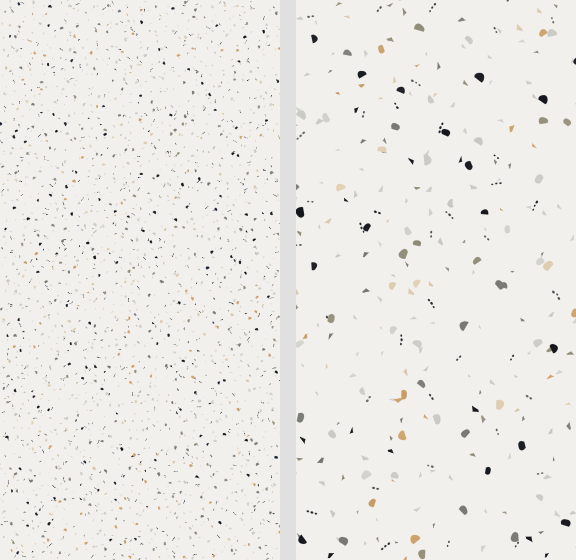
Left: the whole. Right: its middle third, enlarged.
Give the GLSL for this texture, as a Shadertoy shader.

```glsl
const vec3 BASE  = vec3(0.945, 0.941, 0.930);
const vec3 BLACK = vec3(0.10, 0.11, 0.13);
const vec3 NAVY  = vec3(0.10, 0.14, 0.22);
const vec3 GREY  = vec3(0.49, 0.49, 0.47);
const vec3 OLIVE = vec3(0.58, 0.56, 0.48);
const vec3 PALE  = vec3(0.81, 0.81, 0.79);
const vec3 TAN   = vec3(0.80, 0.63, 0.42);
const vec3 CREAM = vec3(0.87, 0.80, 0.69);

// Cells across the canvas width, and share of cells filled
const float CHIP_CELLS = 19.0, CHIP_FILL = 0.88;
const float SHARD_CELLS = 31.0, SHARD_FILL = 0.75;
const float DOT_CELLS = 15.0, DOT_FILL = 0.62;

// Sizes as fractions of the canvas width
const float CHIP_RADIUS = 0.0054;
const float SHARD_LENGTH = 0.0036;
const float DOT_RADIUS = 0.0014;
const float DOT_SPACING = 0.0050;

const int CHIP = 0, SHARD = 1, DOTS = 2;

float hash(vec2 p) {
    return fract(sin(dot(p, vec2(127.1, 311.7))) * 43758.5453);
}

vec2 hash2(vec2 p) {
    return vec2(hash(p), hash(p + 57.3));
}

vec2 rotate(vec2 p, float a) {
    float c = cos(a), s = sin(a);
    return vec2(c * p.x - s * p.y, s * p.x + c * p.y);
}

// Rounded pebble with one flat, slightly tilted side
float chipDistance(vec2 p, vec2 id) {
    float r = CHIP_RADIUS * mix(0.78, 1.12, hash(id + 3.1));
    p = rotate(p, (hash(id + 4.7) - 0.5) * 4.0);
    float a = atan(p.y, p.x);
    float wobble = 1.0 + 0.07 * sin(3.0 * a + 6.28 * hash(id + 8.2));
    float dome = length(p * vec2(0.94, 1.06)) - r * wobble;
    float cut = -p.y + 0.2 * p.x - r * 1.0 + r * mix(0.3, 0.65, hash(id + 6.4));
    return max(dome, cut);
}

// Thin angular splinter
float shardDistance(vec2 p, vec2 id) {
    float len = SHARD_LENGTH * mix(0.45, 1.1, hash(id + 3.1));
    float wide = len * mix(0.25, 0.6, hash(id + 5.3));
    p = rotate(p, 6.28 * hash(id + 4.7));
    p.x += 0.5 * p.y;
    return max(abs(p.x) - len, abs(p.y) + 0.25 * p.x - wide);
}

// Short broken row of two or three dots
float dotsDistance(vec2 p, vec2 id) {
    p = rotate(p, 6.28 * hash(id + 4.7));
    float count = 2.0 + step(0.6, hash(id + 3.1));
    float d = 1.0;
    for (float i = 0.0; i < count; i++) {
        vec2 offset = vec2(i - 0.5 * (count - 1.0), 0.5 * (hash(id + i * 9.1) - 0.5));
        float r = DOT_RADIUS * mix(0.65, 1.1, hash(id + i * 5.7 + 2.0));
        d = min(d, length((p - offset * DOT_SPACING) * vec2(0.85, 1.1)) - r);
    }
    return d;
}

vec3 chipColour(float h) {
    if (h < 0.15) return BLACK;
    if (h < 0.17) return NAVY;
    if (h < 0.34) return GREY;
    if (h < 0.45) return OLIVE;
    if (h < 0.76) return PALE;
    if (h < 0.89) return TAN;
    return CREAM;
}

vec3 shardColour(float h) {
    if (h < 0.08) return BLACK;
    if (h < 0.25) return GREY;
    if (h < 0.38) return OLIVE;
    if (h < 0.80) return PALE;
    if (h < 0.87) return TAN;
    return CREAM;
}

// Paints one jittered layer of grains over the colour
void scatter(inout vec3 colour, vec2 p, float cells, float fill, int kind) {
    float pixel = 1.0 / iResolution.x;
    vec2 home = floor(p * cells);
    for (int y = -1; y <= 1; y++)
    for (int x = -1; x <= 1; x++) {
        vec2 cell = home + vec2(x, y);
        vec2 id = cell + 71.7 * float(kind + 1);
        if (hash(id + 1.3) > fill) continue;
        vec2 q = p - (cell + 0.5 + 0.95 * (hash2(id) - 0.5)) / cells;
        float d = kind == CHIP ? chipDistance(q, id)
                : kind == SHARD ? shardDistance(q, id) : dotsDistance(q, id);
        float h = hash(id + 12.9);
        vec3 tint = kind == CHIP ? chipColour(h)
                  : kind == SHARD ? shardColour(h) : mix(BLACK, GREY, h * 0.8);
        tint += 0.05 * (hash(id + 15.5) - 0.5);
        colour = mix(colour, tint, 1.0 - smoothstep(-0.7 * pixel, 0.7 * pixel, d));
    }
}

void mainImage(out vec4 fragColor, in vec2 fragCoord) {
    vec2 p = fragCoord / iResolution.x;
    vec3 colour = BASE;
    scatter(colour, p, SHARD_CELLS, SHARD_FILL, SHARD);
    scatter(colour, p, DOT_CELLS, DOT_FILL, DOTS);
    scatter(colour, p, CHIP_CELLS, CHIP_FILL, CHIP);
    fragColor = vec4(colour, 1.0);
}
```
